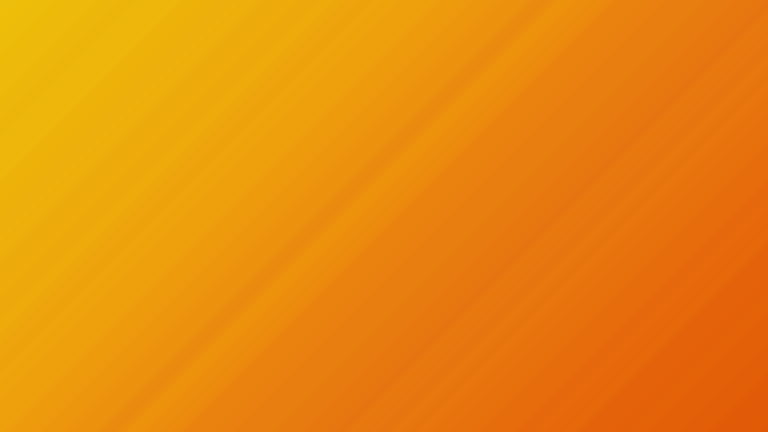
This background is drawn by a WebGL 2 fragment shader. Its source:

```glsl
#version 300 es
precision highp float;
// Diagonal brushed gradient from yellow to deep orange with soft light streaks.

#define STOPS 10
#define STREAKS 13
#define EDGE_SOFTNESS 0.010
#define STREAK_TINT vec3(0.35, 1.0, -0.25)
#define GRAIN_FREQUENCY 34.0
#define GRAIN_AMOUNT 0.010

uniform vec2 u_resolution;
out vec4 fragColor;

// Gradient stops: position along the diagonal, in canvas heights, and colour.
const float stopAt[STOPS] = float[](0.0, 0.37, 0.74, 1.02, 1.22, 1.42, 1.80, 2.20, 2.40, 2.78);
const vec3 stopColor[STOPS] = vec3[](
  vec3(0.930, 0.750, 0.040), vec3(0.930, 0.705, 0.040), vec3(0.930, 0.660, 0.045),
  vec3(0.930, 0.613, 0.050), vec3(0.925, 0.568, 0.052), vec3(0.915, 0.512, 0.058),
  vec3(0.905, 0.470, 0.062), vec3(0.905, 0.423, 0.045), vec3(0.895, 0.388, 0.035),
  vec3(0.880, 0.350, 0.025));

// Streaks: edge position, signed fade length, brightness.
const vec3 streaks[STREAKS] = vec3[](
  vec3(0.42, -0.08, 0.010), vec3(0.74, 0.03, 0.010), vec3(0.86, -0.05, -0.012),
  vec3(0.87, 0.08, 0.008), vec3(1.20, -0.08, -0.010), vec3(1.265, -0.04, -0.020),
  vec3(1.29, 0.10, 0.022), vec3(1.42, -0.09, 0.014), vec3(1.80, -0.10, -0.012),
  vec3(1.91, 0.08, 0.012), vec3(2.24, -0.06, -0.010), vec3(2.33, -0.04, 0.008),
  vec3(2.34, 0.10, -0.010));

float hash(float n) {
  return fract(sin(n * 127.1) * 43758.5);
}

float noise(float x) {
  float cell = floor(x);
  return mix(hash(cell), hash(cell + 1.0), smoothstep(0.0, 1.0, fract(x)));
}

vec3 gradient(float s) {
  vec3 color = stopColor[0];
  for (int i = 1; i < STOPS; i++) {
    float t = clamp((s - stopAt[i - 1]) / (stopAt[i] - stopAt[i - 1]), 0.0, 1.0);
    color = mix(color, stopColor[i], t);
  }
  return color;
}

// A soft edge on one side and a gradual fade on the other.
float streak(float s, vec3 shape) {
  float d = (s - shape.x) * sign(shape.y);
  float edge = smoothstep(-EDGE_SOFTNESS, EDGE_SOFTNESS, d);
  float fade = max(d, 0.0) / abs(shape.y);
  return shape.z * edge * exp(-fade * fade);
}

void main() {
  vec2 p = gl_FragCoord.xy / u_resolution.y;
  float s = p.x + 1.0 - p.y;

  float light = 0.0;
  for (int i = 0; i < STREAKS; i++) light += streak(s, streaks[i]);

  // Fine brushed variation across the streak direction, in two scales.
  float grain = noise(s * GRAIN_FREQUENCY) + 0.6 * noise(s * GRAIN_FREQUENCY * 2.7 + 9.0) - 0.8;
  light += GRAIN_AMOUNT * grain;

  fragColor = vec4(clamp(gradient(s) + STREAK_TINT * light, 0.0, 1.0), 1.0);
}
```
